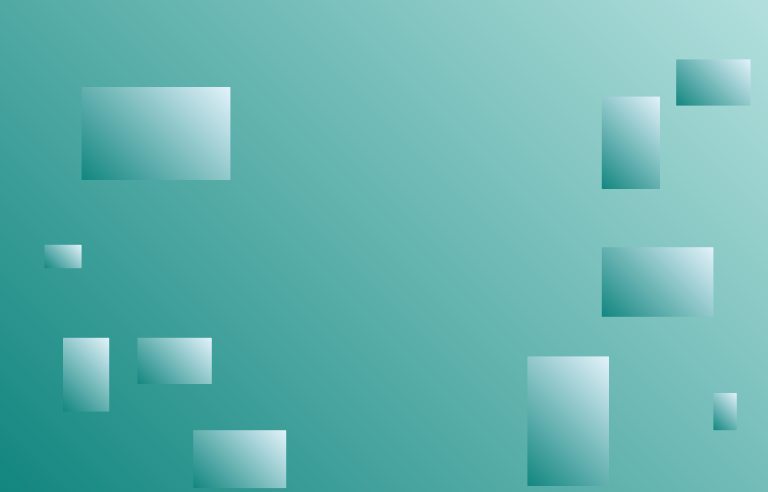
Give the GLSL for this background, as a WebGL 2 fragment shader.

```glsl
#version 300 es
precision highp float;
// Draws a teal diagonal gradient with scattered glossy panels.
// Each panel is a box distance function filled with its own 45 degree
// gradient; the layout lives on a canvas grid of 128 by 82 units.

uniform vec2 u_resolution;
out vec4 fragColor;

const vec2 GRID = vec2(128.0, 82.0);
const vec3 DEEP_TEAL = vec3(0.07, 0.525, 0.498);
const vec3 PALE_TEAL = vec3(0.70, 0.878, 0.868);
const vec3 ICE_BLUE = vec3(0.89, 0.95, 0.985);

// Panels as lower left corner and size, in grid units
const vec4 PANELS[10] = vec4[10](
  vec4(13.6, 52.0, 24.8, 15.5),
  vec4(112.7, 64.4, 12.4, 7.7),
  vec4(100.3, 50.5, 9.7, 15.4),
  vec4(100.3, 29.2, 18.6, 11.6),
  vec4(7.4, 37.3, 6.2, 3.9),
  vec4(10.5, 13.4, 7.7, 12.3),
  vec4(22.9, 18.0, 12.4, 7.7),
  vec4(32.2, 0.65, 15.5, 9.65),
  vec4(87.9, 1.0, 13.6, 21.6),
  vec4(118.9, 10.3, 3.9, 6.2)
);

// Position along a 45 degree gradient that spans the box corner to corner
float diagonal(vec2 p, vec2 size) {
  return clamp((p.x + p.y) / (size.x + size.y), 0.0, 1.0);
}

float roundedBox(vec2 p, vec2 halfSize, float radius) {
  vec2 d = abs(p) - halfSize + radius;
  return length(max(d, 0.0)) + min(max(d.x, d.y), 0.0) - radius;
}

void main() {
  vec2 p = gl_FragCoord.xy / u_resolution * GRID;
  float pixel = GRID.y / u_resolution.y;

  // Backdrop
  vec3 color = mix(DEEP_TEAL, PALE_TEAL, diagonal(p, GRID));

  // Panels, each shaded from deep teal to ice blue
  for (int i = 0; i < 10; i++) {
    vec2 size = PANELS[i].zw;
    vec2 local = p - PANELS[i].xy;
    float dist = roundedBox(local - 0.5 * size, 0.5 * size, 0.15);
    float cover = clamp(0.5 - dist / pixel, 0.0, 1.0);
    color = mix(color, mix(DEEP_TEAL, ICE_BLUE, diagonal(local, size)), cover);
  }

  fragColor = vec4(color, 1.0);
}
```
